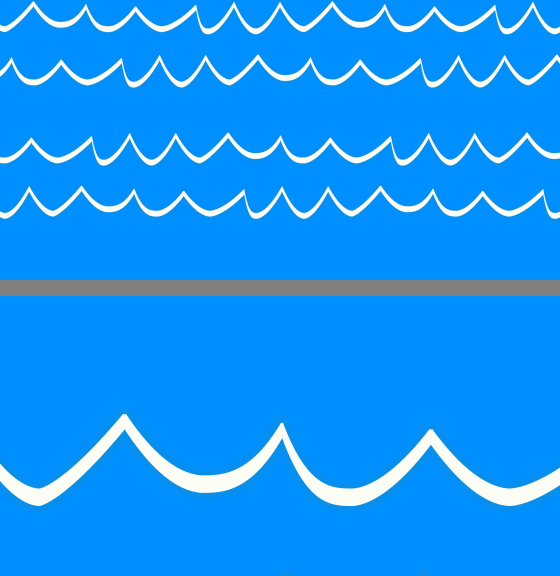
Top, the full canvas; bottom, a detail of the centre.
Give the GLSL for this pattern, as a Shadertoy shader.

```glsl
// Four rows of cream scalloped waves on flat blue, drawn with a broad vertical pen.
// Six unequal scallops make one period; each row repeats it with its own offset.
// Scallops are power curves on a grid 384 units high, with y pointing down.

const float PERIOD = 410.0;

// Per scallop: left crest x, crest tip y, trough x, trough bottom y
const vec4 SCALLOPS[6] = vec4[6](
    vec4(0, 7, 17, 47), vec4(52, 3, 82, 47), vec4(115, 3, 148, 44),
    vec4(187, 2, 223, 38), vec4(259, 6, 291, 44), vec4(327, 9, 363, 44));

// Per scallop: curve exponents of the left and right flank
const vec2 FLANKS[6] = vec2[6](
    vec2(3.0, 1.7), vec2(1.9, 1.7), vec2(1.8, 1.35),
    vec2(1.9, 2.5), vec2(2.8, 1.7), vec2(1.8, 1.6));

// Per row: offset of the first crest across and down
const vec2 ROWS[4] = vec2[4](
    vec2(269, 0), vec2(167, 73), vec2(126, 180), vec2(335, 253));

float hash(vec2 cell) {
    vec3 q = fract(cell.xyx * 0.1031);
    q += dot(q, q.yzx + 33.33);
    return fract((q.x + q.y) * q.z);
}

// Approximate signed distance to one endless row of scallops
float waveRow(vec2 p) {
    float x = mod(p.x, PERIOD);
    int k = 0;
    for (int i = 1; i < 6; i++) if (x >= SCALLOPS[i].x) k = i;

    vec4 s = SCALLOPS[k];
    vec2 next = k < 5 ? SCALLOPS[k + 1].xy : vec2(PERIOD, SCALLOPS[0].y);

    // Flank from the trough up to the nearer crest
    bool left = x < s.z;
    float span = left ? s.z - s.x : next.x - s.z;
    float power = left ? FLANKS[k].x : FLANKS[k].y;
    float t = max(abs(x - s.z) / span, 0.0001);
    float trough = s.w - 4.0;
    float rise = trough - (left ? s.y : next.y) - 3.0;
    float centre = trough - rise * pow(t, power);
    float slope = rise * power * pow(t, power - 1.0) / span;

    // Constant vertical thickness thins the steep flanks
    float d = (abs(p.y - centre) - 4.0) / sqrt(1.0 + slope * slope);

    // Blunt the crests along the line joining their tips
    float tip = mix(s.y, next.y, (x - s.x) / (next.x - s.x));
    return max(d, tip - p.y);
}

void mainImage(out vec4 fragColor, in vec2 fragCoord) {
    float pixel = 384.0 / iResolution.y;
    vec2 p = fragCoord * pixel;
    p.y = 384.0 - p.y;

    float d = 1000.0;
    for (int i = 0; i < 4; i++) d = min(d, waveRow(p - ROWS[i]));

    vec3 blue = vec3(0.0, 0.56, 1.0);
    vec3 fringeBlue = vec3(0.04, 0.56, 0.91);
    vec3 cream = vec3(0.99, 0.995, 0.96);

    // Faint mottled fringe beside the strokes
    float mottle = hash(floor(p / 2.0));
    float fringe = 1.0 - smoothstep(0.5, 3.5 + 2.0 * mottle, d);
    vec3 color = mix(blue, fringeBlue, fringe);

    // Smooth-edged strokes
    float stroke = 1.0 - smoothstep(-0.7 * pixel, 0.7 * pixel, d);
    fragColor = vec4(mix(color, cream, stroke), 1.0);
}
```
